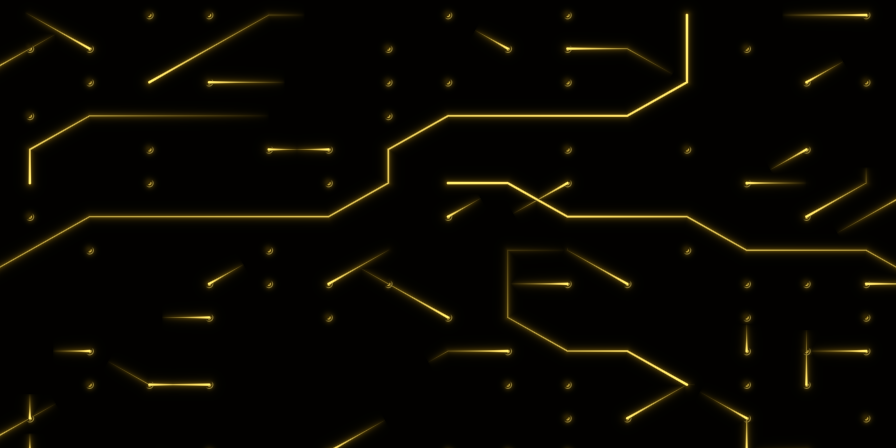
Write a Shadertoy shader that draws this background.

```glsl
// Glowing golden circuit traces on black, laid out on a wide lattice of nodes.
// Long routes walk the lattice with a swinging heading; hashed nodes add
// ringed crescents and short tapering trails. Light is shaped by distance.

const vec2 PITCH = vec2(2.0 / 15.0, 0.075);   // lattice step, in canvas heights
const vec2 ORIGIN = vec2(0.0667, 0.0664);     // centre of node (0, 0)
const vec3 BACKGROUND = vec3(0.006, 0.005, 0.0);
const vec3 GLOW_GOLD = vec3(0.64, 0.48, 0.04);
const vec3 CORE_CREAM = vec3(0.66, 0.64, 0.42);
const float GLOW_REACH = 0.0062;
const float NODE_SHARE = 0.42;
const float TRAIL_SHARE = 0.5;

vec3 hash3(vec2 c) {
    vec3 q = fract(c.xyx * vec3(0.1031, 0.1030, 0.0973));
    q += dot(q, q.yxz + 33.33);
    return fract((q.xxy + q.yzz) * q.zyx);
}

vec2 nodePosition(vec2 node) {
    return ORIGIN + node * PITCH;
}

// Lattice step for a heading counted in eighths of a turn from east.
vec2 headingStep(float heading) {
    float angle = heading * 0.785398;
    return round(vec2(cos(angle), sin(angle)));
}

// One leg of a trace: x is glow, y is core. Strength drops from head to tail.
vec2 beam(vec2 p, vec2 from, vec2 to, float travelled, float reach, float px) {
    vec2 a = nodePosition(from);
    vec2 leg = nodePosition(to) - a;
    float t = clamp(dot(p - a, leg) / dot(leg, leg), 0.0, 1.0);
    float d = length(p - a - leg * t);
    float strength = max(0.0, 1.0 - (travelled + t) / reach);
    float halfWidth = mix(0.0006, 0.0028, strength * strength);
    float core = clamp((halfWidth - d) / (1.2 * px) + 0.5, 0.0, 1.0);
    float glow = 0.75 * exp(-d / GLOW_REACH);
    return vec2(glow, core * sqrt(strength)) * sqrt(strength);
}

// Flags a node in the 5 by 5 window around the current cell.
int windowBit(vec2 offset) {
    bool inside = max(abs(offset.x), abs(offset.y)) < 2.5;
    return inside ? 1 << int(offset.x + 2.0 + 5.0 * (offset.y + 2.0)) : 0;
}

// Course holds base heading, drift per step, swing and swing frequency.
void route(vec2 p, vec2 cell, vec2 start, vec4 course, float phase, float steps,
           float reach, float px, inout vec2 light, inout int taken) {
    vec2 node = start;
    taken |= windowBit(node - cell);
    for (float i = 0.0; i < steps; i++) {
        float heading = round(course.x + course.y * i
                              + course.z * cos(course.w * i + phase));
        vec2 next = node + headingStep(heading);
        light = max(light, beam(p, node, next, i, reach, px));
        node = next;
        taken |= windowBit(node - cell);
    }
}

float ring(float d, float radius, float halfWidth, float px) {
    return clamp((halfWidth - abs(d - radius)) / px + 0.5, 0.0, 1.0);
}

// Concentric arcs, lit from the lower right.
vec2 crescent(vec2 q, float px) {
    float d = length(q);
    float facing = dot(q, vec2(0.707, -0.707)) / max(d, 0.0005);
    float lit = smoothstep(-0.35, 0.8, facing);
    float arcs = max(ring(d, 0.0035, 0.0012, px), 0.75 * ring(d, 0.0085, 0.0012, px));
    float halo = exp(-d * d / 0.00012) * mix(0.3, 0.6, lit);
    return vec2(halo, 0.6 * arcs * lit);
}

// A short trail of one leg, sometimes with a bent second one.
vec2 trail(vec2 p, vec2 node, vec3 rnd, float px) {
    float heading = floor(rnd.x * 6.0);
    float reach = mix(0.55, 1.8, rnd.y * rnd.y);
    float turn = floor(rnd.z * 3.0) - 1.0;
    vec2 elbow = node + headingStep(heading);
    vec2 light = beam(p, node, elbow, 0.0, reach, px);
    return max(light, beam(p, elbow, elbow + headingStep(heading + turn), 1.0, reach, px));
}

void mainImage(out vec4 fragColor, in vec2 fragCoord) {
    float px = 1.0 / iResolution.y;
    vec2 p = fragCoord * px;
    vec2 cell = round((p - ORIGIN) / PITCH);
    vec2 light = vec2(0.0);
    int taken = 0;

    // Long routes
    route(p, cell, vec2(11, 12), vec4(5.0, -0.05, 1.0, 1.0), -1.0, 15.0, 32.0, px, light, taken);
    route(p, cell, vec2(7, 7), vec4(-0.3, 0.0, 0.6, 2.1), 0.6, 9.0, 16.0, px, light, taken);
    route(p, cell, vec2(0, 7), vec4(0.8, -0.12, 1.0, 1.2), 0.0, 5.0, 5.0, px, light, taken);
    route(p, cell, vec2(11, 1), vec4(3.95, -0.65, 0.5, 2.3), 3.1, 6.0, 6.0, px, light, taken);
    route(p, cell, vec2(2, 10), vec4(0.8, -0.25, 0.0, 0.0), 0.0, 3.0, 2.6, px, light, taken);

    // Scattered nodes on the free lattice points, with their trails
    for (float y = -2.0; y <= 2.0; y++) {
        for (float x = -2.0; x <= 2.0; x++) {
            vec2 offset = vec2(x, y);
            vec2 node = cell + offset;
            vec3 rnd = hash3(node + 40.0);
            if (rnd.x > NODE_SHARE || (taken & windowBit(offset)) != 0) continue;
            light = max(light, crescent(p - nodePosition(node), px));
            if (rnd.y < TRAIL_SHARE)
                light = max(light, trail(p, node, hash3(node + 111.0), px));
        }
    }

    vec3 color = BACKGROUND + GLOW_GOLD * light.x + CORE_CREAM * light.y;
    fragColor = vec4(min(color, 1.0), 1.0);
}
```
